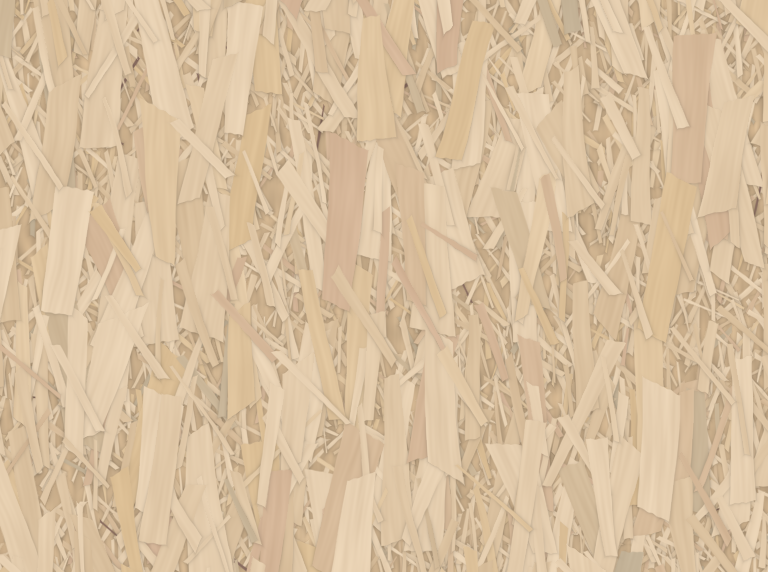
Reproduce this texture procedurally as a Shadertoy shader.

```glsl
// Pressed strand board: pale wood flakes, mostly upright, over a bed of splinters.
// Each layer is a leaning grid of long cells with one flake per cell, laid front to
// back until the pixel is covered; gradient-noise grain is added once at the end.

#define CREAM  vec3(0.908, 0.818, 0.698)
#define TAN    vec3(0.848, 0.745, 0.608)
#define HONEY  vec3(0.860, 0.745, 0.580)
#define PINK   vec3(0.830, 0.705, 0.590)
#define GREY   vec3(0.755, 0.690, 0.585)
#define DARK   vec3(0.540, 0.425, 0.375)
#define GAP    vec3(0.800, 0.690, 0.550)
#define GRAIN  0.085
#define SHADOW 0.13
#define RAGGED 0.003
#define FACE_LAYERS 12
#define ALL_LAYERS 18

// What one pixel has gathered so far
struct Surface {
    vec3 col;      // light collected
    float open;    // share not yet covered
    float shade;   // shadow from flakes above
    vec2 fibre;    // grain coordinates of the main flake
    float weight;  // share of the main flake
};

vec4 hash4(vec2 p) {
    vec4 q = fract(p.xyxy * vec4(0.1031, 0.1030, 0.0973, 0.1099));
    q += dot(q, q.wzxy + 33.33);
    return fract((q.xxyz + q.yzzw) * q.zywx);
}

float cornerSlope(vec2 cell, vec2 offset) {
    return dot(hash4(cell).xy * 2.0 - 1.0, offset);
}

// Gradient noise, roughly -0.7 to 0.7
float noise(vec2 p) {
    vec2 i = floor(p), f = p - i;
    vec2 u = f * f * (3.0 - 2.0 * f);
    vec2 e = vec2(1.0, 0.0);
    float low  = mix(cornerSlope(i, f), cornerSlope(i + e, f - e), u.x);
    float high = mix(cornerSlope(i + e.yx, f - e.yx), cornerSlope(i + 1.0, f - 1.0), u.x);
    return mix(low, high, u.y);
}

// Base tint of a flake: mostly cream to tan, a few odd ones
vec3 woodTint(float kind, float tone) {
    vec3 tint = mix(CREAM, TAN, tone * tone);
    tint = kind > 0.72 ? mix(tint, HONEY, 0.3 + 0.7 * tone) : tint;
    tint = kind > 0.84 ? mix(TAN, PINK, tone) : tint;
    tint = kind > 0.95 ? mix(TAN, GREY, 0.2 + 0.8 * tone) : tint;
    return kind > 0.99 ? DARK : tint;
}

// Slide one layer of flakes under what is already there
void layFlakes(inout Surface s, vec2 p, vec2 size, float slim, float presence, float seed, float fray) {
    float soft = 0.9 / iResolution.y;
    vec2 home = floor(p / size - 0.5);
    for (int n = 0; n < 4; n++) {
        vec2 cell = home + vec2(n & 1, n >> 1);
        vec2 key = cell + seed * vec2(17.0, 41.0) + 100.0;
        vec4 place = hash4(key);
        vec4 look = hash4(key + 61.7);

        // Size, and as much tilt as the cell allows
        float halfLen = size.y * mix(0.22, 0.41, place.z);
        float halfWid = slim * size.x * mix(0.09, 0.27, look.z);
        halfWid *= look.x > 0.99 ? 0.5 : 1.0;
        float tilt = (look.y * 2.0 - 1.0) * (0.48 * size.x - 1.4 * halfWid) / halfLen;
        vec2 away = p - (cell + place.xy) * size;
        vec2 axis = normalize(vec2(tilt, 1.0));
        vec2 q = vec2(dot(away, vec2(axis.y, -axis.x)), dot(away, axis));

        // Wedge-like body with slanted, slightly torn ends
        float taper = 1.0 + (place.x - 0.5) * 0.8 * q.y / halfLen;
        float side = abs(q.x) - halfWid * taper + 0.5 * RAGGED * fray;
        float end = abs(q.y + (place.y - 0.5) * 1.6 * q.x) - halfLen + 1.5 * RAGGED * fray;
        float d = place.w < presence ? max(side, end) : 1.0;

        // Cover, then cast a faint contact shadow that is heavier on one side
        float cover = s.open * smoothstep(soft, -soft, d);
        float lee = smoothstep(-0.012, 0.012, dot(away, vec2(0.8, -0.6)));
        s.col += cover * s.shade * woodTint(look.x, look.w);
        s.fibre = cover > s.weight ? q + look.yz * vec2(7.0, 5.0) : s.fibre;
        s.weight = max(s.weight, cover);
        s.open -= cover;
        s.shade *= 1.0 - SHADOW * mix(0.2, 1.0, lee) * exp(-max(d, 0.0) / 0.0024);
        s.shade = max(s.shade, 0.80);
    }
}

void mainImage(out vec4 fragColor, in vec2 fragCoord) {
    vec2 p = fragCoord / iResolution.y;
    float fray = noise(p * vec2(95.0, 28.0));
    vec2 bent = p + vec2(0.010 * noise(p * 6.0), 0.0);
    Surface s = Surface(vec3(0.0), 1.0, 1.0, p, 0.0);

    // Face: slender and broad flakes in turn; below it: splinters in all directions
    for (int k = 0; k < ALL_LAYERS; k++) {
        bool face = k < FACE_LAYERS;
        bool slender = k % 2 == 0;
        float order = float(k);
        vec2 size = !face ? vec2(0.030, 0.13) : slender ? vec2(0.08, 0.25) : vec2(0.118, 0.37);
        float slim = !face ? 0.65 : slender ? 0.45 : 1.0;
        float presence = !face ? 0.95 : slender ? 0.50 : 0.72;
        float spread = !face ? 2.0 : slender ? 1.1 : 0.6;
        float lean = spread * (fract(order * 0.618) - 0.5);
        float c = cos(lean), t = sin(lean);
        layFlakes(s, mat2(c, t, -t, c) * bent, size, slim, presence, order + 1.0, fray);
        if (s.open < 0.01) break;
    }
    vec3 bed = GAP * (1.0 + 0.16 * noise(p * vec2(70.0, 25.0)));
    vec3 col = s.col + s.open * s.shade * bed;

    // Fibres along the main flake
    vec2 f = s.fibre;
    f.x += 0.008 * noise(f * vec2(12.0, 9.0));
    float fibres = 0.6 * noise(f * vec2(75.0, 4.0)) + 0.5 * noise(f * vec2(170.0, 12.0))
                 + 0.4 * noise(f * vec2(22.0, 8.0));
    col *= 1.0 + GRAIN * fibres * vec3(0.8, 1.0, 1.25);
    fragColor = vec4(clamp(col, 0.0, 1.0), 1.0);
}
```
